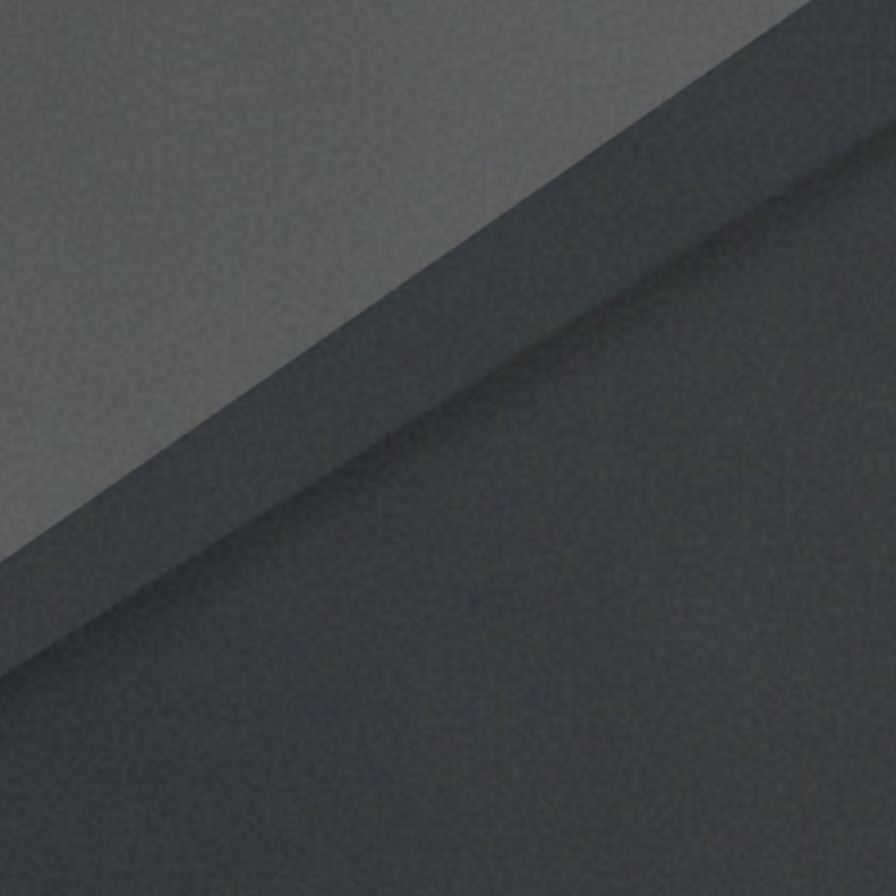
This texture is drawn by a WebGL 1 fragment shader. Its source:

```glsl
precision highp float;

uniform vec2 u_resolution;

// Diagonal edges: x = height at the left side, y = slope
const vec2 UPPER_EDGE = vec2(0.372, 0.6935);
const vec2 LOWER_EDGE = vec2(0.245, 0.622);
const float UPPER_SOFTNESS = 0.0025;
const float LOWER_SOFTNESS_LEFT = 0.003;
const float LOWER_SOFTNESS_RIGHT = 0.009;

const vec3 LIGHT_COLOR = vec3(0.362, 0.369, 0.368);
const vec3 LIGHT_CORNER = vec3(0.335, 0.342, 0.342);
const vec3 BAND_COLOR = vec3(0.218, 0.235, 0.245);
const vec3 FLOOR_LEFT = vec3(0.202, 0.220, 0.232);
const vec3 FLOOR_RIGHT = vec3(0.229, 0.243, 0.252);

const float SHADOW_STRENGTH = 0.21;
const float SHADOW_WIDTH = 0.045;
const float CREASE_STRENGTH = 0.05;
const float CREASE_WIDTH = 0.012;

const float GRAIN_SCALE = 105.0;
const float GRAIN_AMOUNT = 0.030;
const float TINT_SCALE = 26.0;
const float TINT_AMOUNT = 0.012;
const float CLOUD_SCALE = 5.0;
const float CLOUD_AMOUNT = 0.010;

vec2 gradientAt(vec2 cell) {
  vec3 p = fract(cell.xyx * vec3(0.1031, 0.1030, 0.0973));
  p += dot(p, p.yzx + 33.33);
  float angle = 6.28318 * fract((p.x + p.y) * p.z);
  return vec2(cos(angle), sin(angle));
}

float gradientNoise(vec2 p) {
  vec2 cell = floor(p);
  vec2 f = fract(p);
  vec2 blend = f * f * f * (f * (f * 6.0 - 15.0) + 10.0);
  float a = dot(gradientAt(cell), f);
  float b = dot(gradientAt(cell + vec2(1.0, 0.0)), f - vec2(1.0, 0.0));
  float c = dot(gradientAt(cell + vec2(0.0, 1.0)), f - vec2(0.0, 1.0));
  float d = dot(gradientAt(cell + vec2(1.0, 1.0)), f - vec2(1.0, 1.0));
  return mix(mix(a, b, blend.x), mix(c, d, blend.x), blend.y);
}

// Signed distance to a sloped line, positive above it
float edgeDistance(vec2 uv, vec2 edge) {
  return (uv.y - edge.x - edge.y * uv.x) / sqrt(1.0 + edge.y * edge.y);
}

float coverage(float distance, float softness) {
  return smoothstep(-softness, softness, distance);
}

void main() {
  vec2 uv = gl_FragCoord.xy / u_resolution;
  float pixel = 0.7 / min(u_resolution.x, u_resolution.y);
  float upper = edgeDistance(uv, UPPER_EDGE);
  float lower = edgeDistance(uv, LOWER_EDGE);

  // Floor with the soft shadow cast along the lower edge
  vec3 ground = mix(FLOOR_LEFT, FLOOR_RIGHT, smoothstep(0.0, 0.9, uv.x));
  float below = max(-lower, 0.0) / SHADOW_WIDTH;
  ground *= 1.0 - SHADOW_STRENGTH * exp(-below * below);

  // Raised band, slightly darker under the light panel
  float crease = exp(-max(-upper, 0.0) / CREASE_WIDTH);
  vec3 band = BAND_COLOR * (1.0 - CREASE_STRENGTH * crease);

  // Light panel fading toward the upper left corner
  float cornerFade = smoothstep(0.1, 0.75, length(uv - vec2(0.0, 1.0)));
  vec3 panel = mix(LIGHT_CORNER, LIGHT_COLOR, cornerFade);

  float lowerSoftness = mix(LOWER_SOFTNESS_LEFT, LOWER_SOFTNESS_RIGHT, uv.x);
  vec3 color = mix(ground, band, coverage(lower, max(lowerSoftness, pixel)));
  color = mix(color, panel, coverage(upper, max(UPPER_SOFTNESS, pixel)));

  // Fine grain, colour mottling and broad unevenness
  float grain = gradientNoise(uv * GRAIN_SCALE);
  grain += 0.5 * gradientNoise(uv * GRAIN_SCALE * 1.9 + 17.0);
  vec3 tint = vec3(
    gradientNoise(uv * TINT_SCALE),
    gradientNoise(uv * TINT_SCALE + 41.0),
    gradientNoise(uv * TINT_SCALE + 83.0));
  float cloud = gradientNoise(uv * CLOUD_SCALE + 7.0);
  color += GRAIN_AMOUNT * grain + TINT_AMOUNT * tint + CLOUD_AMOUNT * cloud;

  gl_FragColor = vec4(clamp(color, 0.0, 1.0), 1.0);
}
```
